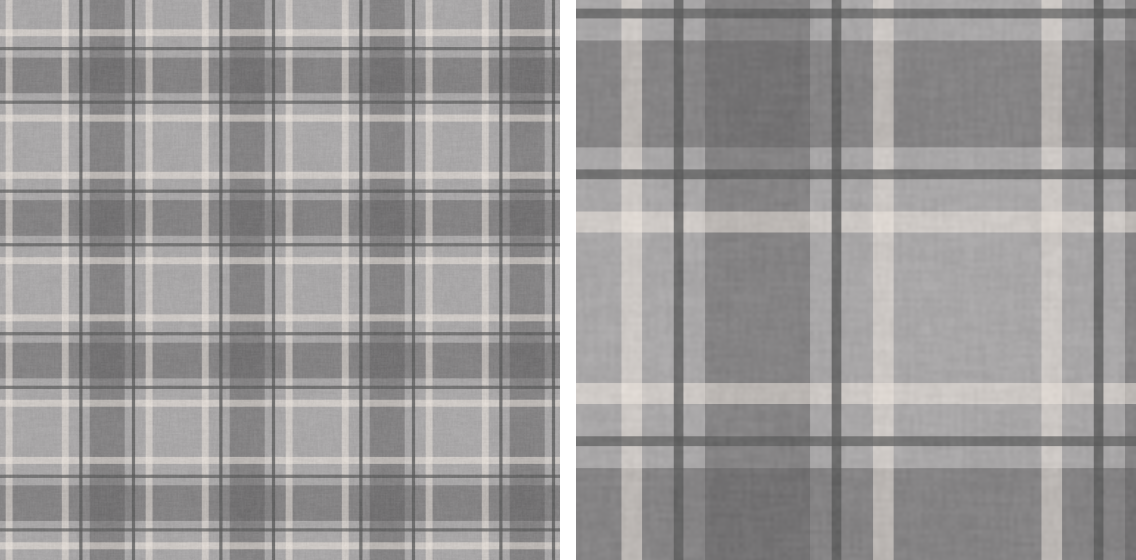
Left: the whole. Right: its middle third, enlarged.
Reproduce this pattern procedurally as a Shadertoy shader.

```glsl
float hash(vec2 p) {
    vec3 q = fract(vec3(p.xyx) * 0.1031);
    q += dot(q, q.yzx + 33.33);
    return fract((q.x + q.y) * q.z);
}

float noise(vec2 p) {
    vec2 i = floor(p), f = fract(p);
    f = f * f * (3.0 - 2.0 * f);
    return mix(mix(hash(i), hash(i + vec2(1, 0)), f.x),
               mix(hash(i + vec2(0, 1)), hash(i + vec2(1, 1)), f.x), f.y);
}

// Per-axis coverage of a stripe, with edges smoothed over one pixel
vec2 stripe(vec2 d, float halfWidth, vec2 pixel) {
    return clamp((halfWidth - d) / pixel + 0.5, 0.0, 1.0);
}

// Lay a translucent yarn colour along both axes
vec3 dye(vec3 cloth, vec3 yarn, vec2 cover, vec2 strength) {
    cover *= strength;
    return mix(mix(cloth, yarn, cover.y), yarn, cover.x);
}

// Fine threads running both ways, with soft larger mottling
float weave(vec2 uv) {
    float warp = noise(uv * vec2(420.0, 70.0));
    float weft = noise(uv * vec2(70.0, 420.0) + 37.0);
    float grain = noise(uv * 380.0 + 91.0);
    float mottle = noise(uv * 26.0 + 13.0);
    return 0.022 * (warp + weft - 1.0)
         + 0.022 * (grain - 0.5)
         + 0.010 * (mottle - 0.5);
}

void mainImage(out vec4 fragColor, in vec2 fragCoord) {
    vec2 uv = fragCoord / iResolution.y;
    vec2 repeats = vec2(4.0, 3.928);
    vec2 pixel = repeats / iResolution.y;

    // Distance from the centre of the nearest dark band, in repeats
    vec2 d = abs(fract((uv - vec2(0.1914, 0.1016)) * repeats + 0.5) - 0.5);

    vec2 band = stripe(d, 0.125, pixel);
    vec2 pale = stripe(abs(d - 0.2995), 0.0245, pixel);
    vec2 line = stripe(abs(d - 0.1880), 0.0115, pixel);

    // Ground, wide bands, pale stripes, then thin dark lines
    vec3 cloth = vec3(0.660, 0.653, 0.656);
    cloth = dye(cloth, vec3(0.380, 0.375, 0.380), band, vec2(0.50));
    cloth = dye(cloth, vec3(0.945, 0.915, 0.885), pale, vec2(0.49, 0.50));
    cloth = dye(cloth, vec3(0.350, 0.352, 0.352), line, vec2(0.76, 0.68));

    fragColor = vec4(cloth + weave(uv), 1.0);
}
```
